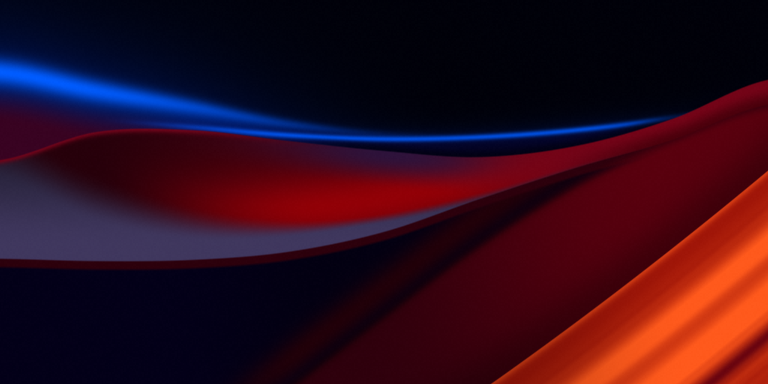
Reproduce this background procedurally as a WebGL 2 fragment shader.

```glsl
#version 300 es
precision highp float;
// Silky folded ribbons: a blue light streak over a grey and red ribbon, with
// a dark red fold and a glowing orange sheet at the right. Each fold is bounded
// by a smooth spline height curve and shaded by its distance to that curve.
uniform vec2 u_resolution;
out vec4 fragColor;

// Curve heights at evenly spaced knots across the canvas
const float KNOT_STEP = 0.25;
const float RIBBON_TOP[9] = float[](.583, .656, .661, .633, .607, .591, .620, .690, .792);
const float RIBBON_BASE[9] = float[](.326, .320, .323, .344, .396, .482, .563, .635, .727);
const float LENS_BASE[9] = float[](.600, .485, .420, .406, .432, .487, .560, .630, .720);
const float BROAD_BEAM[9] = float[](.812, .763, .721, .677, .651, .650, .665, .695, .740);
const float THIN_BEAM[9] = float[](.700, .688, .669, .648, .638, .643, .661, .693, .740);
const float CREASE[9] = float[](-.60, -.40, -.19, .00, .19, .375, .53, .64, .73);

const vec3 NIGHT = vec3(.002, .003, .035);
const vec3 NAVY = vec3(.012, .0, .095);
const vec3 DEEP_BLUE = vec3(.0, .09, .36);
const vec3 BEAM_BLUE = vec3(.0, .36, 1.0);
const vec3 PLUM = vec3(.22, .01, .13);
const vec3 SLATE = vec3(.23, .20, .34);
const vec3 VIOLET = vec3(.16, .08, .25);
const vec3 WINE = vec3(.15, .0, .04);
const vec3 MAROON = vec3(.29, .0, .045);
const vec3 SCARLET = vec3(.64, .0, .02);
const vec3 ROSE = vec3(.43, .015, .10);
const vec3 EMBER = vec3(.62, .08, .03);
const vec3 ORANGE = vec3(1.0, .35, .11);
const float GRAIN = 0.008;

// Catmull-Rom curve through the knots
float curve(float k[9], float x) {
  float s = clamp(x / KNOT_STEP, 0.0, 7.999);
  int i = int(s);
  float t = s - float(i);
  float a = k[max(i - 1, 0)], b = k[i], c = k[i + 1], d = k[min(i + 2, 8)];
  return b + 0.5 * t * (c - a + t * (2.0*a - 5.0*b + 4.0*c - d + t * (3.0*(b - c) + d - a)));
}

float hash(vec2 p) {
  vec3 q = fract(vec3(p.xyx) * 0.1031);
  q += dot(q, q.yzx + 33.33);
  return fract((q.x + q.y) * q.z);
}

float noise(float x) {
  float i = floor(x);
  return mix(hash(vec2(i, 7.0)), hash(vec2(i + 1.0, 7.0)), smoothstep(0.0, 1.0, x - i));
}

float bell(float d, float width) {
  return exp(-d * d / (width * width));
}

// Night sky, blue glow and the two beams
vec3 backdrop(vec2 p, float top) {
  float broad = p.y - curve(BROAD_BEAM, p.x);
  float thin = p.y - curve(THIN_BEAM, p.x);
  float fade = 1.0 - smoothstep(0.0, 1.2, p.x);
  vec3 col = NIGHT + DEEP_BLUE * exp(-max(broad, 0.0) * 8.0) * fade * 0.85;
  float depth = smoothstep(0.02, 0.13, -broad);
  vec3 under = mix(DEEP_BLUE, PLUM, depth);
  under = mix(under, NAVY, smoothstep(0.45, 0.95, p.x));
  col = mix(col, under, smoothstep(0.01, -0.025, broad));
  float width = mix(0.033, 0.010, smoothstep(0.0, 1.0, p.x));
  col = mix(col, BEAM_BLUE, bell(broad, width) * (1.0 - smoothstep(0.1, 1.25, p.x)));
  float along = smoothstep(0.25, 0.75, p.x) * (1.0 - smoothstep(1.5, 1.85, p.x) * 0.6);
  col += DEEP_BLUE * exp(-abs(thin) * 45.0) * along * 0.45;
  col = mix(col, BEAM_BLUE, bell(thin, 0.0075) * along * 0.8);
  return mix(col, NIGHT, smoothstep(0.025, 0.0, p.y - top) * smoothstep(0.75, 1.0, p.x) * 0.5);
}

// Grey ribbon with a red lens and a bright upper rim
vec3 ribbon(vec2 p, float top, float base) {
  float lens = p.y - curve(LENS_BASE, p.x);
  vec3 grey = SLATE * mix(0.65, 1.08, smoothstep(0.60, 0.36, p.y));
  float heat = bell(lens - 0.05, 0.085) * smoothstep(0.25, 0.85, p.x);
  vec3 red = mix(mix(WINE, MAROON, smoothstep(0.2, 0.9, p.x)), SCARLET, heat * 0.8);
  float violet = smoothstep(0.10, 0.01, top - p.y) * bell(p.x - 1.02, 0.32);
  red = mix(red, VIOLET, violet * 0.9);
  red = mix(red, ROSE, smoothstep(1.15, 1.55, p.x) * 0.85);
  float soft = mix(0.07, 0.014, smoothstep(0.1, 1.0, p.x));
  vec3 col = mix(grey, red, smoothstep(-soft, soft, lens));
  float rim = bell(top - p.y, 0.010) * (1.0 - smoothstep(0.45, 0.85, p.x));
  col = mix(col, ROSE, rim);
  return mix(col, MAROON, smoothstep(1.4, 1.75, p.x) * smoothstep(0.05, 0.0, p.y - base));
}

// Navy shadow below the ribbon and the dark red fold beyond the crease
vec3 lowerFold(vec2 p, float base, float sheet) {
  float c = p.y - curve(CREASE, p.x);
  vec3 shade = mix(NAVY, vec3(.01, .0, .05), smoothstep(0.4, 0.9, p.x) * 0.6);
  shade = mix(shade, WINE * 0.85, bell(c - 0.06, 0.055) * smoothstep(0.4, 0.8, p.x));
  shade = mix(shade, WINE * 1.15, smoothstep(0.027, 0.017, base - p.y));
  vec3 fold = mix(WINE * 1.2, MAROON * 1.2, smoothstep(0.9, 1.9, p.x + p.y * 0.3));
  fold *= 1.0 - 0.3 * bell(p.y - sheet, 0.10);
  fold *= 1.0 - 0.45 * bell(c, 0.025) * (1.0 - smoothstep(1.4, 1.75, p.x));
  return mix(shade, fold, smoothstep(0.015, -0.03, c));
}

// Orange sheet striped along its diagonal edge
vec3 glowSheet(vec2 p, float d) {
  float glow = 0.55 * bell(d, 0.012) + 0.9 * bell(d - 0.19, 0.045) + 0.95 * bell(d - 0.33, 0.06);
  glow += 0.25 * smoothstep(0.03, 0.15, d) + 0.2 * (noise(d * 65.0) - 0.5);
  vec3 col = mix(EMBER, ORANGE, clamp(glow, 0.0, 1.0));
  col = mix(col, MAROON * 1.3, bell(d - 0.43, 0.025) * 0.9);
  return col * mix(0.82, 1.0, smoothstep(1.3, 1.8, p.x));
}

void main() {
  vec2 p = gl_FragCoord.xy / u_resolution * vec2(2.0, 1.0);
  float aa = 1.2 / u_resolution.y;
  float top = curve(RIBBON_TOP, p.x), base = curve(RIBBON_BASE, p.x);
  float t = p.x - 1.25;
  float sheet = -0.02 + 0.70 * t + 0.09 * t * t;

  // Layers from back to front
  vec3 col = backdrop(p, top);
  col = mix(col, ribbon(p, top, base), smoothstep(aa, -aa, p.y - top));
  col = mix(col, lowerFold(p, base, sheet), smoothstep(aa, -aa, p.y - base));
  float sheetMask = smoothstep(aa, -aa, p.y - sheet) * step(1.0, p.x);
  col = mix(col, glowSheet(p, sheet - p.y), sheetMask);
  col += (hash(floor(p * 256.0)) - 0.5) * GRAIN;
  fragColor = vec4(clamp(col, 0.0, 1.0), 1.0);
}
```
